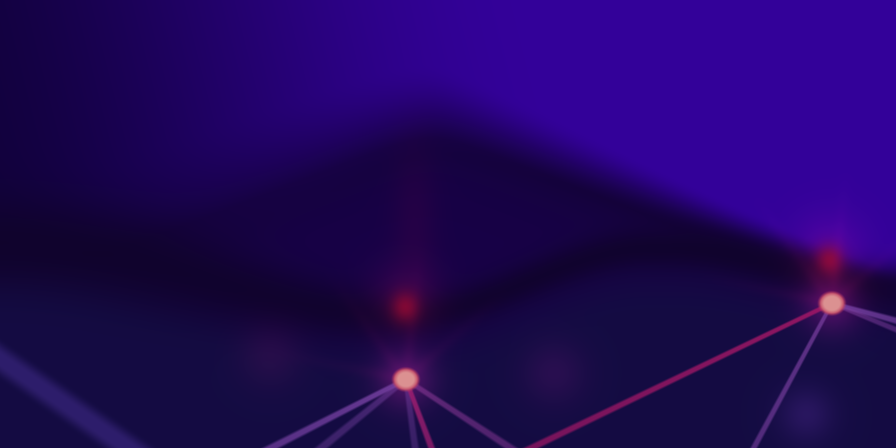
Write a Shadertoy shader that draws this background.

```glsl
const vec3 SKY_DARK = vec3(0.065, 0.005, 0.23);
const vec3 SKY_BRIGHT = vec3(0.20, 0.005, 0.60);
const vec3 HILL = vec3(0.09, 0.005, 0.275);
const vec3 SHADOW = vec3(0.06, 0.012, 0.165);
const vec3 NAVY = vec3(0.078, 0.045, 0.26);
const vec3 EMBER = vec3(0.46, 0.03, 0.16);
const vec3 VIOLET = vec3(0.44, 0.27, 0.66);
const vec3 PINK = vec3(0.64, 0.09, 0.40);
const vec3 NODE_CORE = vec3(0.86, 0.57, 0.57);
const vec3 NODE_RIM = vec3(0.74, 0.25, 0.38);

const vec2 NODES[2] = vec2[2](vec2(0.906, 0.153), vec2(1.857, 0.323));
const vec2 EMBERS[2] = vec2[2](vec2(0.904, 0.314), vec2(1.851, 0.420));
const float NODE_RADIUS = 0.029;

// Beam: end point, half width, opacity; the first five leave the left node
const int BEAMS = 9;
const int LEFT_BEAMS = 5;
const vec4 BEAM[BEAMS] = vec4[BEAMS](
    vec4(0.585, -0.01, 0.008, 0.85), vec4(0.705, -0.01, 0.009, 0.50),
    vec4(0.928, -0.01, 0.008, 0.45), vec4(0.967, -0.01, 0.007, 0.90),
    vec4(1.155, -0.01, 0.008, 0.65), vec4(1.165, -0.01, 0.007, 0.85),
    vec4(1.677, -0.01, 0.006, 0.75), vec4(2.02, 0.279, 0.007, 0.85),
    vec4(2.02, 0.256, 0.006, 0.60));
const float PINKNESS[BEAMS] = float[BEAMS](0.1, 0.1, 0.1, 0.85, 0.35, 1.0, 0.15, 0.1, 0.2);

float smoothMax(float a, float b, float k) {
    return 0.5 * (a + b + sqrt((a - b) * (a - b) + k * k));
}

float glow(vec2 p, vec2 center, vec2 size) {
    vec2 d = (p - center) / size;
    return exp(-dot(d, d));
}

// Distance to a segment in x, position along it in y
vec2 segment(vec2 p, vec2 a, vec2 b) {
    vec2 ab = b - a;
    float t = clamp(dot(p - a, ab) / dot(ab, ab), 0.0, 1.0);
    return vec2(length(p - a - ab * t), t);
}

float farRidge(float x) {
    float peak = 0.775 - 0.41 * sqrt((x - 0.963) * (x - 0.963) + 0.004);
    return smoothMax(peak, mix(0.46, 0.30, smoothstep(0.3, 1.6, x)), 0.06);
}

float nearRidge(float x) {
    return 0.295 + 0.165 * smoothstep(0.9, 0.0, x)
         + 0.15 * smoothstep(0.9, 1.45, x) - 0.08 * smoothstep(1.5, 2.0, x);
}

vec3 landscape(vec2 p) {
    float light = smoothstep(-0.15, 1.3, p.x + 0.25 * (p.y - 0.6));
    vec3 sky = mix(SKY_DARK, SKY_BRIGHT, light);

    // Hill with an edge that sharpens toward the right
    float above = p.y - farRidge(p.x);
    float soft = mix(0.15, 0.035, smoothstep(0.3, 1.9, p.x));
    vec3 hill = mix(HILL, SHADOW, 0.45 * exp(-abs(above + 0.06) / 0.06));
    hill = mix(hill, SHADOW, 0.4 * smoothstep(0.7, 0.0, p.x));
    vec3 color = mix(hill, sky, smoothstep(-soft, soft, above));

    // Shaded fold, then the navy ground below it
    float fold = p.y - nearRidge(p.x);
    float ground = smoothstep(0.02, -0.16, fold);
    color = mix(color, NAVY, ground);
    float spread = mix(0.10, 0.045, smoothstep(0.2, 1.1, p.x));
    return mix(color, SHADOW, 0.85 * exp(-pow(fold / spread, 2.0)));
}

void mainImage(out vec4 fragColor, in vec2 fragCoord) {
    vec2 p = fragCoord / iResolution.xy * vec2(2.0, 1.0);
    float pixel = 1.0 / iResolution.y;
    vec3 color = landscape(p);

    // Faint out-of-focus patches and the red haze over the hill
    color += vec3(0.07, 0.01, 0.03) * glow(p, vec2(0.604, 0.206), vec2(0.07));
    color += vec3(0.08, 0.01, 0.05) * glow(p, vec2(1.237, 0.167), vec2(0.07));
    color += vec3(0.08, 0.04, 0.11) * glow(p, vec2(1.80, 0.075), vec2(0.06));
    color += vec3(0.05, 0.0, 0.0) * glow(p, vec2(0.925, 0.50), vec2(0.05, 0.17));

    // Wide blurred strand at the left
    float strand = segment(p, vec2(-0.05, 0.233), vec2(0.32, -0.023)).x;
    color += vec3(0.10, 0.07, 0.16) * smoothstep(0.04, 0.008, strand);

    // Embers with a soft halo, and dim rays around each node
    for (int i = 0; i < 2; i++) {
        color = mix(color, EMBER, 0.8 * glow(p, EMBERS[i], vec2(0.030, 0.034)));
        color += 0.25 * EMBER * glow(p, EMBERS[i] + vec2(0.0, 0.02), vec2(0.08));
        color += 0.35 * PINK * glow(p, NODES[i], vec2(0.065));
        for (int k = 0; k < 4; k++) {
            float angle = 0.72 + 0.74 * float(k);
            vec2 ray = segment(p, NODES[i], NODES[i] + 0.3 * vec2(cos(angle), sin(angle)));
            color += 0.10 * EMBER * exp(-ray.x * ray.x / 0.0002) * (1.0 - ray.y);
        }
    }

    // Beams widen and dim as they leave their node
    for (int i = 0; i < BEAMS; i++) {
        vec2 start = NODES[i < LEFT_BEAMS ? 0 : 1];
        vec2 hit = segment(p, start, BEAM[i].xy);
        float width = BEAM[i].z * mix(0.75, 1.25, hit.y);
        float cover = smoothstep(width + pixel, width * 0.35, hit.x);
        vec3 tint = mix(VIOLET, PINK, PINKNESS[i]);
        color = mix(color, tint, cover * BEAM[i].w * mix(1.0, 0.8, hit.y));
    }

    // Bright nodes
    for (int i = 0; i < 2; i++) {
        float d = length((p - NODES[i]) * vec2(1.0, 1.15));
        vec3 node = mix(NODE_CORE, NODE_RIM, smoothstep(0.55, 1.05, d / NODE_RADIUS));
        float edge = 0.003 + pixel;
        color = mix(color, node, smoothstep(NODE_RADIUS + edge, NODE_RADIUS - edge, d));
    }

    fragColor = vec4(clamp(color, 0.0, 1.0), 1.0);
}
```
